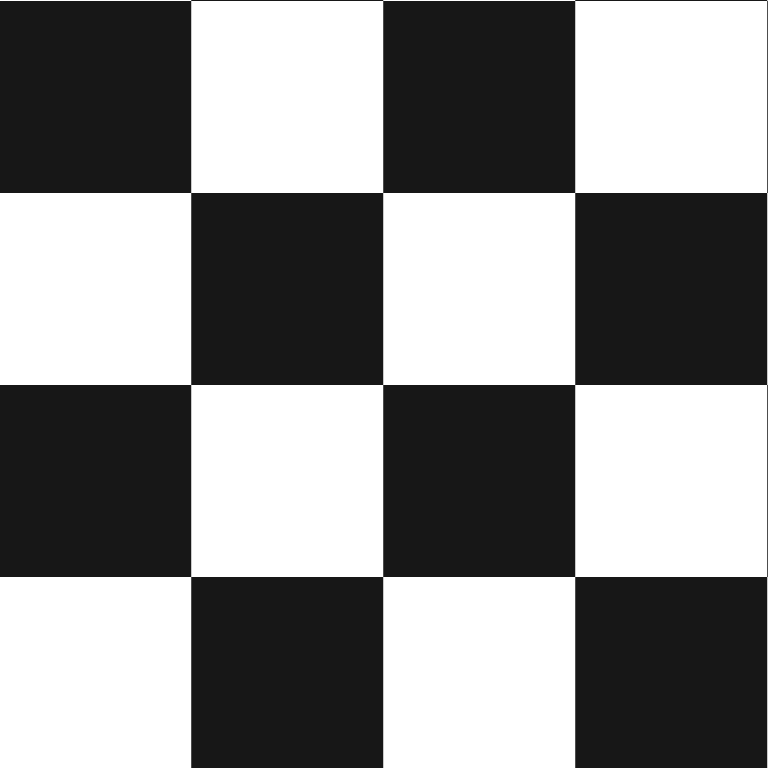
Reproduce this pattern procedurally as a three.js fragment shader.

```glsl
varying vec2 vUv;

const float CELLS = 4.0;                      // squares across and down, even so it tiles
const vec2 GRID_SHIFT = vec2(-0.001, -0.0013); // grid offset in canvas units
const float EDGE_SOFTNESS = 0.5;              // half width of an edge, in screen samples
const vec3 LIGHT = vec3(1.0);
const vec3 DARK = vec3(0.09);

// Signed distance to the nearest grid line, alternating in sign from cell to cell
vec2 alternatingDistance(vec2 p) {
  return 0.5 - abs(mod(p + 0.5, 2.0) - 1.0);
}

void main() {
  vec2 cell = (vUv - GRID_SHIFT) * CELLS;
  vec2 edge = max(fwidth(cell) * EDGE_SOFTNESS, vec2(1e-5));

  // Smoothed square wave on each axis; their product is the checkerboard
  vec2 wave = clamp(alternatingDistance(cell) / edge, -1.0, 1.0);
  float lightness = 0.5 + 0.5 * wave.x * wave.y;

  gl_FragColor = vec4(mix(DARK, LIGHT, lightness), 1.0);
}
```
